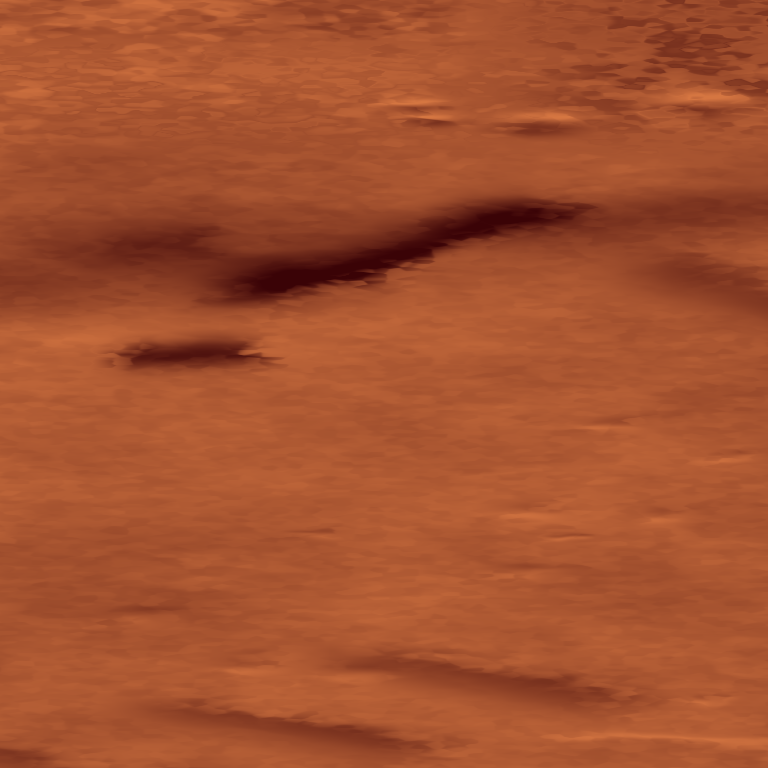
A WebGL 2 fragment shader for this texture:

```glsl
#version 300 es
precision highp float;
// Rust-red desert plain with wind-streaked sand, dark ridges and small craters.

uniform vec2 u_resolution;
out vec4 fragColor;

const vec3 SHADOW_COLOR = vec3(0.32, 0.08, 0.06);
const vec3 SUNLIT_COLOR = vec3(0.78, 0.42, 0.235);
const float SAND_TONE = 0.755;

vec2 hash2(vec2 p) {
    vec3 q = fract(p.xyx * vec3(0.1031, 0.1030, 0.0973));
    q += dot(q, q.yzx + 33.33);
    return fract((q.xx + q.yz) * q.zy);
}

// Smooth cellular noise: random cell values blended by distance, centred on 0.
float cellNoise(vec2 p, float sharpness) {
    vec2 cell = floor(p), local = p - cell;
    float sum = 0.0, total = 0.0;
    for (int y = -1; y <= 1; y++) {
        for (int x = -1; x <= 1; x++) {
            vec2 offset = vec2(x, y);
            vec2 toSite = offset + hash2(cell + offset) - local;
            float weight = exp(-sharpness * dot(toSite, toSite));
            sum += weight * hash2(cell + offset + 57.0).x;
            total += weight;
        }
    }
    return sum / total - 0.5;
}

// Tapered S-shaped band from a to b with separate softness above and below.
float band(vec2 p, vec2 a, vec2 b, float above, float below) {
    float t = (p.x - a.x) / (b.x - a.x);
    float v = p.y - mix(a.y, b.y, smoothstep(0.0, 1.0, t));
    float width = v > 0.0 ? above : below;
    float taper = smoothstep(-0.2, 0.2, t) * (1.0 - smoothstep(0.8, 1.2, t));
    return taper * exp(-v * v / (width * width));
}

// Soft ellipse, positive on its upper side and negative on its lower side.
float relief(vec2 p, vec2 center, vec2 radius) {
    vec2 d = (p - center) / radius;
    return 1.8 * d.y * exp(-dot(d, d));
}

// Scattered reliefs inside the box from low to high.
float scatterRelief(vec2 p, vec2 low, vec2 high, int count, float size, float seed) {
    float sum = 0.0;
    for (int i = 0; i < count; i++) {
        vec2 center = mix(low, high, hash2(vec2(float(i), seed)));
        float radius = size * mix(0.3, 1.0, hash2(vec2(seed, float(i) + 9.0)).x);
        sum += relief(p, center, radius * vec2(1.0, 0.22));
    }
    return sum;
}

float ridgeShadows(vec2 p) {
    float dark = 0.85 * band(p, vec2(0.29, 0.612), vec2(0.71, 0.718), 0.034, 0.018);
    dark += 0.85 * band(p, vec2(0.165, 0.535), vec2(0.335, 0.543), 0.016, 0.019);
    // Wide, faint slopes around the ridges
    dark += 0.32 * band(p, vec2(-0.20, 0.635), vec2(0.52, 0.675), 0.052, 0.052);
    dark += 0.20 * band(p, vec2(0.14, 0.675), vec2(0.26, 0.68), 0.022, 0.022);
    dark += 0.42 * band(p, vec2(0.64, 0.71), vec2(1.20, 0.75), 0.035, 0.045);
    dark += 0.36 * band(p, vec2(0.83, 0.645), vec2(1.20, 0.57), 0.032, 0.030);
    return dark;
}

float duneShadows(vec2 p) {
    float dark = 0.0;
    for (int i = -1; i <= 1; i++) {
        vec2 start = vec2(0.19, 0.08) + float(i) * vec2(0.26, 0.062);
        dark += band(p, start, start + vec2(0.36, -0.05), 0.016, 0.022);
    }
    return 0.34 * dark;
}

void main() {
    vec2 uv = gl_FragCoord.xy / u_resolution;

    // Wind streaks, from wide drifts to thin grain
    float drift = cellNoise(uv * vec2(2.5, 7.0) + 3.0, 5.0);
    float streak = cellNoise(uv * vec2(7.0, 26.0) + 11.0, 6.0);
    float fine = cellNoise(uv * vec2(20.0, 95.0) + 23.0, 8.0);
    float grain = cellNoise(uv * vec2(48.0, 200.0) + 41.0, 10.0);
    float rough = smoothstep(0.76, 0.90, uv.y);

    float tone = SAND_TONE + 0.17 * drift + mix(0.13, 0.24, rough) * streak;
    tone += mix(0.09, 0.28, rough) * fine + mix(0.085, 0.24, rough) * grain;
    tone -= 0.03 * rough;

    // Shadows with edges frayed by the wind
    vec2 frayed = uv + vec2(0.03 * fine + 0.035 * grain, 0.014 * streak + 0.007 * fine);
    tone -= ridgeShadows(frayed) + duneShadows(frayed);

    // Pale sand ribbons
    tone += 0.16 * band(frayed, vec2(-0.20, 0.555), vec2(0.22, 0.56), 0.020, 0.016);
    tone += 0.24 * band(frayed, vec2(0.77, 0.047), vec2(1.20, 0.018), 0.006, 0.010);

    // Broken rocks and sunlit ledges near the top
    float broken = 0.6 * streak + 0.5 * fine + 0.5 * grain;
    float rockField = rough * smoothstep(0.50, 0.85, uv.x);
    tone -= 0.50 * rockField * smoothstep(-0.08, 0.35, broken);
    float ledges = smoothstep(0.78, 0.86, uv.y) * (1.0 - smoothstep(0.90, 0.98, uv.y));
    tone += 0.28 * ledges * smoothstep(0.02, 0.35, -broken);
    tone += 0.48 * scatterRelief(frayed, vec2(0.50, 0.81), vec2(0.95, 0.87), 4, 0.055, 5.0);

    // Small shallow craters on the plain
    tone -= 0.22 * scatterRelief(frayed, vec2(0.03, 0.08), vec2(0.97, 0.45), 11, 0.045, 17.0);

    fragColor = vec4(mix(SHADOW_COLOR, SUNLIT_COLOR, clamp(tone, -0.2, 1.12)), 1.0);
}
```
